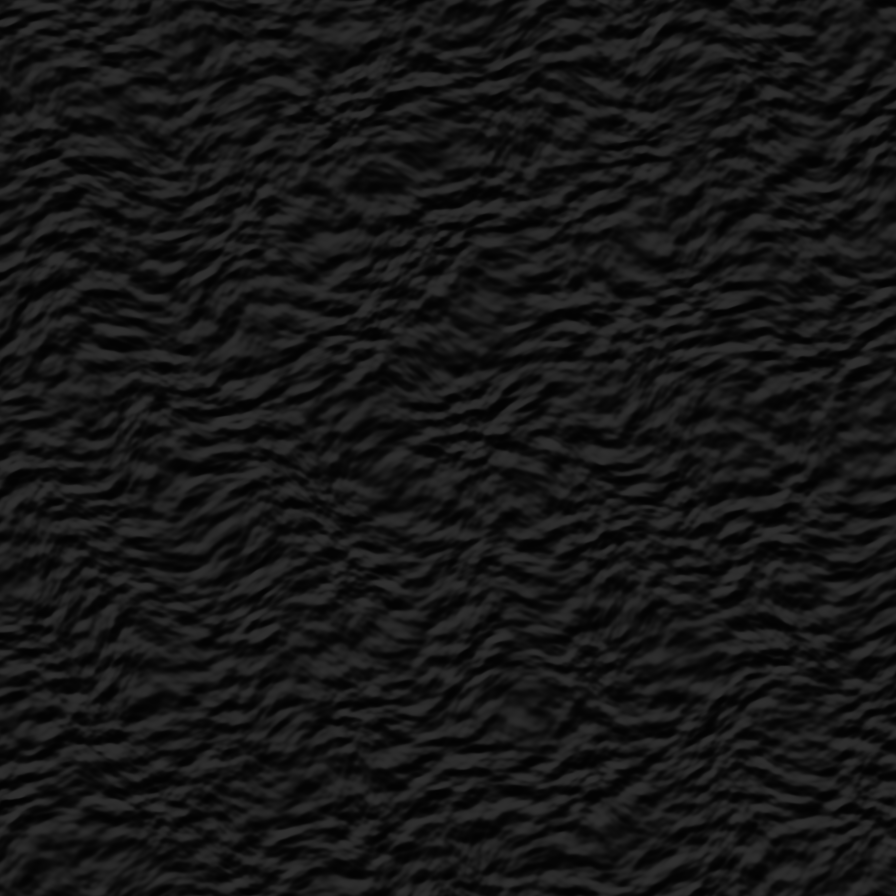
A Shadertoy shader for this texture:

```glsl
// Black grained leather: a wrinkled height field of stretched, warped
// gradient noise, lit from the upper left by its slope along the light,
// then toned through a soft curve into near-black greys.

#define GRAIN_FREQ   vec2(29.0, 45.0)  // wrinkle cells across the canvas
#define GRAIN_TILT   0.2               // rise of the wrinkles, radians
#define WARP_FREQ    8.0
#define WARP_AMOUNT  0.03
#define FINE_AMOUNT  0.36              // height of each finer octave
#define LIGHT_DIR    normalize(vec2(-0.3, 1.0))
#define LIGHT_STEP   0.005             // width of the slope sample
#define RELIEF       0.037             // slope to contrast
#define MID_GREY     0.099
#define GREY_RANGE   0.09
#define DARK_BIAS    0.17

mat2 rotation(float angle) {
    float c = cos(angle), s = sin(angle);
    return mat2(c, s, -s, c);
}

float hash(vec2 cell) {
    vec3 q = fract(cell.xyx * 0.1031);
    q += dot(q, q.yzx + 33.33);
    return fract((q.x + q.y) * q.z);
}

// Contribution of one lattice corner with a random unit gradient
float corner(vec2 cell, vec2 offset) {
    float angle = 6.2832 * hash(cell);
    return dot(vec2(cos(angle), sin(angle)), offset);
}

float gradientNoise(vec2 p) {
    vec2 cell = floor(p), f = fract(p), e = vec2(1.0, 0.0);
    vec2 fade = f * f * f * (f * (f * 6.0 - 15.0) + 10.0);
    float low  = mix(corner(cell, f), corner(cell + e, f - e), fade.x);
    float high = mix(corner(cell + e.yx, f - e.yx),
                     corner(cell + e.xx, f - e.xx), fade.x);
    return mix(low, high, fade.y);
}

// Leather height: wandering wrinkles plus finer creases
float leatherHeight(vec2 uv) {
    vec2 w = uv * WARP_FREQ;
    uv += WARP_AMOUNT * vec2(gradientNoise(w + 17.3), gradientNoise(w + 71.9));
    vec2 p = rotation(-GRAIN_TILT) * uv * GRAIN_FREQ + 130.0;
    float height = 0.0, amplitude = 1.0;
    for (int octave = 0; octave < 3; octave++) {
        height += amplitude * gradientNoise(p);
        p = rotation(0.65) * p * 1.85 + 210.0;
        amplitude *= FINE_AMOUNT;
    }
    return height;
}

void mainImage(out vec4 fragColor, in vec2 fragCoord) {
    vec2 uv = fragCoord / iResolution.y;

    // Slopes that face the light are bright, those behind a ridge dark
    vec2 halfStep = 0.5 * LIGHT_STEP * LIGHT_DIR;
    float slope = (leatherHeight(uv - halfStep) - leatherHeight(uv + halfStep)) / LIGHT_STEP;

    // Faint broad unevenness of the hide
    float unevenness = 0.3 * gradientNoise(uv * 5.0 + 40.0);

    float shade = 0.63 * (slope * RELIEF + unevenness) - DARK_BIAS;
    float grey = MID_GREY + GREY_RANGE * tanh(shade);
    fragColor = vec4(vec3(grey), 1.0);
}
```
